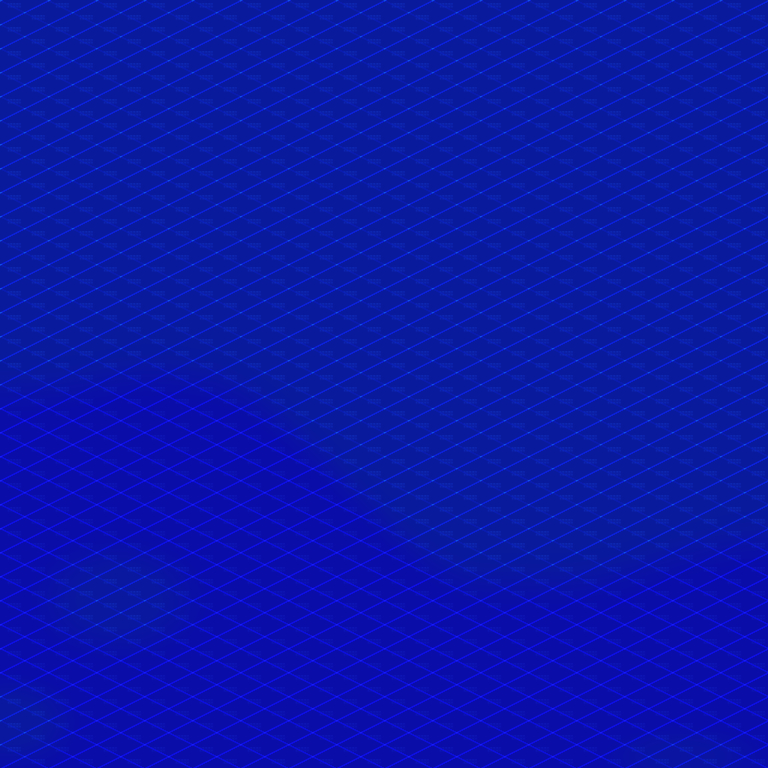
Give the GLSL for this pattern, as a WebGL 2 fragment shader.

```glsl
#version 300 es
precision highp float;
// Thin isometric lattice, 16 rhombi across and 32 down, on deep blue.
// Two skewed coordinates give the line families and the small dotted marks;
// a soft mask shifts the ground to violet blue, where both families glow.

uniform vec2 u_resolution;
out vec4 fragColor;

// Coverage of the lines at integer values of a skewed coordinate.
float latticeLine(float coord) {
  float dist = abs(fract(coord + 0.5) - 0.5) / 32.0;
  float soft = 0.375 / u_resolution.y;
  return 1.0 - smoothstep(0.0011 - soft, 0.0011 + soft, dist);
}

// Small cluster of dots, two rows high, once per rhombus.
float dottedMark(vec2 grid) {
  vec2 shifted = grid - vec2(0.281, -0.188);
  vec2 skewed = vec2(shifted.y - shifted.x, shifted.y + shifted.x);
  vec2 cell = fract(skewed + 0.5) - 0.5;
  vec2 local = 0.5 * vec2(cell.y - cell.x, cell.x + cell.y);
  float columns = 0.5 + 0.5 * cos(100.53 * local.x);
  float rows = 0.5 - 0.5 * cos(50.27 * local.y);
  float inside = (1.0 - smoothstep(0.11, 0.16, abs(local.x)))
               * (1.0 - smoothstep(0.08, 0.12, abs(local.y)));
  return inside * mix(0.3, 1.0, columns * rows);
}

// Soft elliptical patch, 1 at its centre.
float softPatch(vec2 uv, vec2 center, vec2 radius) {
  return 1.0 - smoothstep(0.3, 1.0, length((uv - center) / radius));
}

// 1 in the violet lower area, 0 in the cooler upper area.
float violetMask(vec2 uv) {
  float edge = mix(0.5, 0.25, smoothstep(0.27, 0.64, uv.x));
  edge += 0.022 * exp(-pow((uv.x - 0.2) / 0.1, 2.0));
  edge += 0.055 * smoothstep(0.72, 1.0, uv.x);
  float mask = 1.0 - smoothstep(edge - 0.05, edge + 0.03, uv.y);
  mask *= 1.0 - 0.85 * softPatch(uv, vec2(0.155, 0.22), vec2(0.13, 0.09));
  mask *= 1.0 - 0.85 * softPatch(uv, vec2(0.015, 0.06), vec2(0.1, 0.07));
  mask *= 1.0 - 0.6 * softPatch(uv, vec2(0.89, 0.015), vec2(0.12, 0.045));
  return mask;
}

void main() {
  vec2 uv = gl_FragCoord.xy / u_resolution;
  // The slight shift makes the fine stepping of the lines bead evenly
  vec2 grid = uv * vec2(16.0, 32.0) + vec2(-0.0156, 0.0313);
  float riseCoord = grid.y - grid.x;
  float fallCoord = grid.y + grid.x;
  float violet = violetMask(uv);

  // Ground and dotted marks
  vec3 color = mix(vec3(0.037, 0.1, 0.615), vec3(0.04, 0.05, 0.66), violet);
  vec3 markLight = mix(vec3(0.015, 0.06, 0.09), vec3(0.01, 0.04, 0.05), violet);
  color += markLight * dottedMark(grid);

  // Rising lines are clear throughout, falling ones mostly in the violet
  float rise = latticeLine(riseCoord);
  float fall = latticeLine(fallCoord);
  float fallStrength = mix(0.3, 0.85, violet);
  vec3 lineColor = mix(vec3(0.04, 0.13, 0.85), vec3(0.05, 0.06, 0.89), violet);
  color = mix(color, lineColor, max(rise, fall * fallStrength));

  // Bright crossings
  color += rise * fall * mix(vec3(0.02, 0.17, 0.05), vec3(0.04, 0.05, 0.09), violet);

  fragColor = vec4(color, 1.0);
}
```
